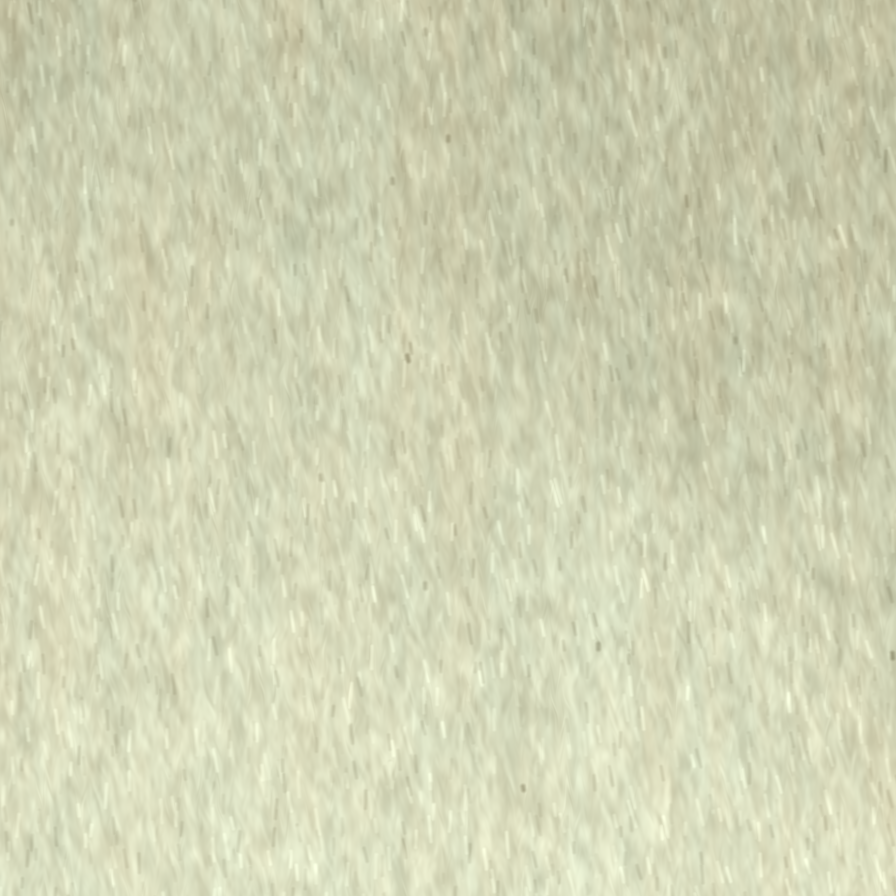
Give the GLSL for this texture, as a WebGL 2 fragment shader.

```glsl
#version 300 es
precision highp float;

uniform vec2 u_resolution;
out vec4 fragColor;

const vec3 SHADE_COLOR = vec3(0.74, 0.74, 0.62);
const vec3 LIGHT_COLOR = vec3(0.88, 0.89, 0.77);
const vec3 WARM_SHIFT = vec3(0.016, -0.004, -0.012);

float hash(vec2 p, float seed) {
    vec3 q = fract(vec3(p.xyx + seed * 7.31) * vec3(0.1031, 0.1030, 0.0973));
    q += dot(q, q.yzx + 33.33);
    return fract((q.x + q.y) * q.z);
}

// Smooth value noise, centred on zero
float noise(vec2 p, float seed) {
    vec2 cell = floor(p);
    vec2 f = fract(p);
    f = f * f * (3.0 - 2.0 * f);
    float low = mix(hash(cell, seed), hash(cell + vec2(1, 0), seed), f.x);
    float high = mix(hash(cell + vec2(0, 1), seed), hash(cell + vec2(1, 1), seed), f.x);
    return mix(low, high, f.y) - 0.5;
}

// Upright grain whose columns are bent and shifted against each other
float grain(vec2 p, vec2 scale, float lean, float seed) {
    p.x += lean * p.y + 0.006 * noise(p * vec2(30.0, 40.0), seed + 1.0);
    p.y += 0.03 * noise(p * vec2(scale.x * 0.6, 9.0), seed + 2.0);
    return noise(p * scale, seed);
}

float segmentDistance(vec2 p, vec2 halfAxis) {
    float along = clamp(dot(p, halfAxis) / dot(halfAxis, halfAxis), -1.0, 1.0);
    return length(p - halfAxis * along);
}

// Scattered short fibres; returns coverage weighted by strength
float fibres(vec2 p, vec2 cells, float halfLength, float width, float chance, float pixel, float seed) {
    vec2 home = floor(p * cells);
    float cover = 0.0;
    for (int j = -1; j <= 1; j++) {
        for (int i = -1; i <= 1; i++) {
            vec2 cell = home + vec2(i, j);
            vec2 jitter = vec2(hash(cell, seed), hash(cell, seed + 1.0));
            vec2 center = (cell + jitter) / cells;
            float lean = mix(-0.08, 0.28, hash(cell, seed + 2.0)) + 0.12 * (center.x - 0.5);
            float size = halfLength * mix(0.4, 1.0, hash(cell, seed + 3.0));
            float d = segmentDistance(p - center, size * vec2(-lean, 1.0));
            float present = step(hash(cell, seed + 4.0), chance);
            float strength = mix(0.35, 1.0, hash(cell, seed + 5.0));
            float edge = max(width, pixel);
            cover = max(cover, present * strength * (1.0 - smoothstep(0.0, edge + 0.5 * pixel, d)));
        }
    }
    return cover;
}

// Broad light: bright below, dim above, with a slanting shadow at the right
float lighting(vec2 p) {
    float wobble = 0.12 * noise(p * 5.0, 3.0);
    float light = mix(0.94, 0.37, smoothstep(-0.05, 1.05, p.y + 0.5 * wobble));
    float slant = min(p.x + 0.95 * p.y - 1.13, p.x - 0.46) + wobble;
    light -= 0.25 * smoothstep(-0.06, 0.14, slant);
    float corner = length((p - vec2(0.04, 1.0)) * vec2(1.0, 0.8));
    return light - 0.24 * (1.0 - smoothstep(0.0, 0.16, corner));
}

void main() {
    vec2 p = gl_FragCoord.xy / u_resolution;
    float pixel = 1.0 / min(u_resolution.x, u_resolution.y);

    float tone = lighting(p);

    // Layered grain, from patches to fine strands
    tone += 0.20 * noise(p * vec2(26.0, 18.0), 11.0);
    tone += 0.42 * grain(p, vec2(85.0, 34.0), 0.10, 17.0);
    tone += 0.62 * grain(p, vec2(155.0, 52.0), 0.14, 23.0);
    tone += 0.34 * grain(p, vec2(230.0, 95.0), 0.04, 31.0);
    tone += 0.08 * noise(p * vec2(120.0, 3.0), 37.0);

    // Pale and dark fibres
    tone += 0.52 * fibres(p, vec2(58.0, 32.0), 0.014, 0.0032, 0.42, pixel, 41.0);
    tone -= 0.50 * fibres(p, vec2(54.0, 36.0), 0.011, 0.0032, 0.40, pixel, 53.0);

    // Rare specks
    tone -= 1.4 * fibres(p, vec2(9.0, 9.0), 0.003, 0.0045, 0.07, pixel, 67.0);

    // Slight drift between warm and green-grey
    float warmth = 0.9 * grain(p, vec2(70.0, 22.0), 0.10, 71.0)
                 + 0.8 * noise(p * vec2(40.0, 3.0), 79.0)
                 + 0.6 * noise(p * 6.0, 83.0);

    vec3 color = mix(SHADE_COLOR, LIGHT_COLOR, tone) + WARM_SHIFT * warmth;
    fragColor = vec4(clamp(color, 0.0, 1.0), 1.0);
}
```
